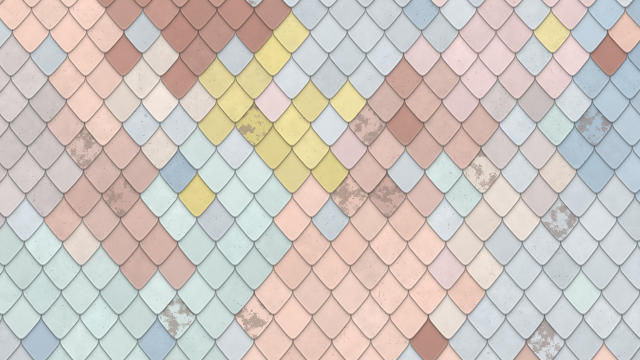
Write a Shadertoy shader that draws this pattern.

```glsl
// Pastel clay shingles: overlapping rounded diamonds in drifting colour patches.
#define TILE_WIDTH   0.1055
#define ROW_HEIGHT   0.0655
#define TIP_RADIUS   0.0095
#define SIDE_ROUND   0.007
#define JOINT        0.0009
#define SHADOW       0.30
#define SHADOW_SIZE  0.0035
#define ODD_TILES    0.24
#define WEAR         0.07
#define PERSPECTIVE  0.05
#define ORIGIN       vec2(0.706, 0.648)

const vec3 GLAZES[10] = vec3[10](
    vec3(.81, .84, .86), vec3(.92, .87, .83), vec3(.94, .80, .74), vec3(.84, .71, .67),
    vec3(.75, .57, .52), vec3(.82, .78, .78), vec3(.81, .88, .87), vec3(.91, .85, .58),
    vec3(.69, .77, .83), vec3(.92, .82, .82));

// Colour patches: centre x, centre y, glaze index.
const vec3 PATCHES[16] = vec3[16](
    vec3(.50, .92, 4), vec3(.22, .78, 2), vec3(.40, .73, 1), vec3(.07, .65, 5),
    vec3(.33, .52, 3), vec3(.58, .52, 6), vec3(.74, .70, 7), vec3(.93, .86, 0),
    vec3(1.40, .86, 9), vec3(1.18, .61, 3), vec3(1.70, .66, 8), vec3(1.45, .56, 5),
    vec3(1.08, .34, 2), vec3(1.34, .42, 1), vec3(.14, .07, 6), vec3(1.60, .22, 0));

float hash(vec2 p)
{
    vec3 q = fract(p.xyx * vec3(.1031, .1030, .0973));
    q += dot(q, q.yzx + 33.33);
    return fract((q.x + q.y) * q.z);
}

float noise(vec2 p)
{
    vec2 i = floor(p), f = fract(p);
    f *= f * (3.0 - 2.0 * f);
    return mix(mix(hash(i), hash(i + vec2(1, 0)), f.x),
               mix(hash(i + vec2(0, 1)), hash(i + vec2(1, 1)), f.x), f.y);
}

float smoothMax(float a, float b, float k)
{
    float h = max(k - abs(a - b), 0.0) / k;
    return max(a, b) + h * h * k * 0.25;
}

// Signed distance to a tile that runs upward without end; q is relative to its widest point.
float tileDistance(vec2 q)
{
    vec2 normal = normalize(vec2(ROW_HEIGHT, 0.5 * TILE_WIDTH));
    float roundedX = sqrt(q.x * q.x + TIP_RADIUS * TIP_RADIUS);
    float lower = dot(vec2(roundedX, -q.y - ROW_HEIGHT), normal);
    float side = abs(q.x) - 0.5 * TILE_WIDTH;
    return smoothMax(lower, side, SIDE_ROUND) + JOINT;
}

// Glaze of the nearest patch, with blurred borders and occasional odd tiles.
vec3 tileGlaze(vec2 centre, vec2 id)
{
    vec2 jitter = 0.10 * (vec2(hash(id + 11.3), hash(id + 47.7)) - 0.5);
    float nearest = 1e3;
    int glaze = 0;
    for (int i = 0; i < 16; i++) {
        float d = distance(centre + jitter, PATCHES[i].xy);
        if (d < nearest) { nearest = d; glaze = int(PATCHES[i].z); }
    }
    float odd = hash(id + 83.1) / ODD_TILES;
    if (odd < 0.4) glaze = 0;
    else if (odd < 1.0) glaze = min(int(10.0 * hash(id + 129.5)), 9);
    float fade = 0.22 * hash(id + 151.9);
    return mix(GLAZES[glaze], vec3(.88, .87, .86), fade) + 0.07 * (hash(id + 171.3) - 0.5);
}

// Clay mottling, pits and a few stained tiles.
vec3 weather(vec3 colour, vec2 p, vec2 id)
{
    vec2 s = p + 3.7 * vec2(hash(id + 5.0), hash(id + 9.0)) + 10.0;
    float mottle = 0.5 * noise(s * 45.0) + 0.3 * noise(s * 120.0) + 0.2 * noise(s * 320.0);
    float age = hash(id + 201.7);
    colour *= 1.0 + WEAR * (0.4 + age) * (mottle - 0.5);
    colour *= 1.0 - 0.12 * age * smoothstep(0.86, 0.96, noise(s * 210.0));
    float stain = step(0.965, age) * smoothstep(0.42, 0.68, mottle);
    return mix(colour, vec3(.56, .49, .46), 0.6 * stain);
}

void mainImage(out vec4 fragColor, in vec2 fragCoord)
{
    vec2 uv = fragCoord / iResolution.y;
    vec2 p = (uv - ORIGIN) * (1.0 + PERSPECTIVE * (uv.y - 0.5));
    float aa = 0.8 / iResolution.y;
    float baseRow = floor(p.y / ROW_HEIGHT);
    vec3 colour = vec3(.62, .57, .54);

    // Lay the rows from the eaves up, each one over the row below.
    for (int i = -1; i <= 2; i++) {
        float row = baseRow + float(i);
        float shift = 0.5 * mod(row, 2.0);
        float column = floor(p.x / TILE_WIDTH - shift + 0.5);
        vec2 centre = vec2((column + shift) * TILE_WIDTH, row * ROW_HEIGHT);
        vec2 id = vec2(column, row) + 60.0;
        vec2 q = p - centre;
        float d = tileDistance(q);

        // Soft dropped shadow and a thin dark contact line.
        float shadowDistance = max(tileDistance(q + vec2(0.0, 0.0015)), 0.0);
        colour *= 1.0 - SHADOW * exp(-shadowDistance / SHADOW_SIZE);
        colour *= 1.0 - 0.22 * (1.0 - smoothstep(0.0, 0.002 + aa, d));

        // Tile face with a pale bevel along its rim.
        vec3 face = weather(tileGlaze(ORIGIN + centre, id), p, id);
        face += 0.035 * smoothstep(-0.006, -0.002, d);
        face *= 1.0 + 0.25 * q.y;
        colour = mix(face, colour, smoothstep(-aa, aa, d));
    }
    fragColor = vec4(clamp(colour, 0.0, 1.0), 1.0);
}
```
